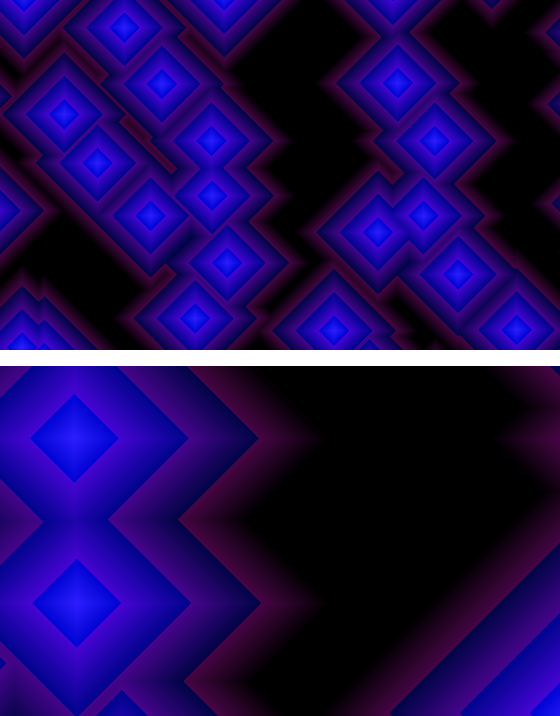
Top: the whole. Bottom: its middle third, enlarged.
Give the GLSL for this background, as a WebGL 1 fragment shader.

```glsl
precision highp float;

uniform vec2 u_resolution;

// Lengths are fractions of the canvas height
#define CELL_SIZE 0.295
#define CORE_RADIUS 0.0417
#define RING_WIDTH 0.0667
#define GLOW_RADIUS 0.2418
#define RED_STRENGTH 0.28
#define CORE_GREEN 0.10
#define HAZE_GREEN 0.015
#define SEED vec2(17.0, 43.0)

vec2 hash22(vec2 p) {
    vec3 q = fract(p.xyx * vec3(0.1031, 0.1030, 0.0973));
    q += dot(q, q.yzx + 33.33);
    return fract((q.xx + q.yz) * q.zy);
}

// Diamond-metric distance to the nearest scattered centre
float nearestDiamond(vec2 position) {
    vec2 gridPos = position / CELL_SIZE;
    vec2 cell = floor(gridPos);
    float nearest = 4.0;
    for (int y = -1; y <= 1; y++) {
        for (int x = -1; x <= 1; x++) {
            vec2 neighbour = cell + vec2(float(x), float(y));
            vec2 centre = neighbour + hash22(neighbour + SEED);
            vec2 offset = abs(gridPos - centre);
            nearest = min(nearest, offset.x + offset.y);
        }
    }
    return nearest * CELL_SIZE;
}

// Falls from 1 to 0 across each ring, with a softened jump at its inner edge
float ringSaw(float dist, float pixel) {
    float phase = fract((dist - CORE_RADIUS) / RING_WIDTH);
    return (1.0 - phase) * smoothstep(0.0, pixel / RING_WIDTH, phase);
}

void main() {
    vec2 position = gl_FragCoord.xy / u_resolution.y;
    float pixel = 1.4 / u_resolution.y;
    float dist = nearestDiamond(position);

    // Blue fades steadily outward while red restarts at every ring
    float glow = max(1.0 - dist / GLOW_RADIUS, 0.0);
    float inside = 1.0 - smoothstep(GLOW_RADIUS - pixel, GLOW_RADIUS, dist);
    float red = RED_STRENGTH * ringSaw(dist, pixel) * inside;

    // A touch of green lifts the core
    float core = max(1.0 - dist / CORE_RADIUS, 0.0);
    float green = CORE_GREEN * core + HAZE_GREEN * smoothstep(0.0, 0.2, glow);

    gl_FragColor = vec4(red, green, glow, 1.0);
}
```
